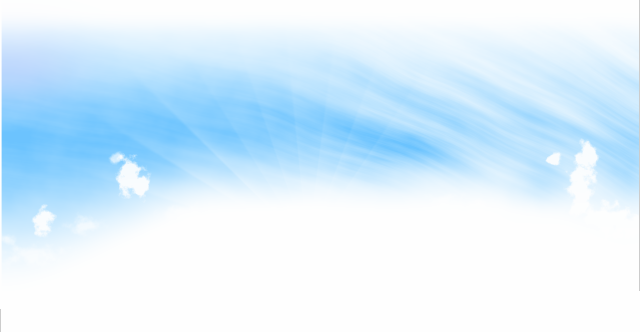
Give the GLSL for this texture, as a Shadertoy shader.

```glsl
// A bright sky: a blue gradient fading to white above and below, crossed by
// curved cirrus streaks and light rays, with puffy clouds along the horizon.
// One "blueness" value is shaped by masks and gradient noise, then coloured.

const vec3 WHITE = vec3(0.995, 0.996, 0.996);
const vec3 SKY_BLUE = vec3(0.42, 0.765, 0.995);
const vec3 LAVENDER = vec3(0.73, 0.81, 0.99);
const vec3 FRAME_GREY = vec3(0.80);
const vec2 RAY_SOURCE = vec2(0.925, 0.26);   // in units of canvas height
const float RAY_FIRST = 0.32;                // radians above the left horizon
const float RAY_STEP = 0.23;
const int RAY_COUNT = 9;
const float STREAK_STRENGTH = 0.75;
const float PUFF_ROUGHNESS = 0.85;
const float FOOTER_TOP = 0.123;

// Puffs: centre xy, radii zw, in units of canvas height
const vec4 CRISP_PUFFS[8] = vec4[8](
    vec4(1.765, 0.53, 0.035, 0.050), vec4(1.745, 0.425, 0.045, 0.095),
    vec4(1.82, 0.345, 0.090, 0.050), vec4(1.90, 0.315, 0.080, 0.040),
    vec4(1.67, 0.52, 0.032, 0.020), vec4(0.39, 0.475, 0.042, 0.065),
    vec4(0.42, 0.435, 0.034, 0.045), vec4(0.13, 0.335, 0.038, 0.045));
const vec4 SOFT_PUFFS[8] = vec4[8](
    vec4(0.35, 0.525, 0.022, 0.025), vec4(0.25, 0.32, 0.070, 0.035),
    vec4(0.025, 0.28, 0.030, 0.025), vec4(1.35, 0.375, 0.090, 0.050),
    vec4(1.43, 0.365, 0.055, 0.055), vec4(0.56, 0.345, 0.085, 0.045),
    vec4(0.86, 0.35, 0.060, 0.045), vec4(0.10, 0.23, 0.120, 0.040));

vec2 gradientAt(vec2 cell) {
    vec3 h = fract(cell.xyx * vec3(0.1031, 0.1030, 0.0973));
    h += dot(h, h.yzx + 33.33);
    float angle = 6.2832 * fract((h.x + h.y) * h.z);
    return vec2(cos(angle), sin(angle));
}

float gradientNoise(vec2 p) {
    vec2 i = floor(p), f = fract(p);
    vec2 u = f * f * f * (f * (f * 6.0 - 15.0) + 10.0);
    vec2 e = vec2(0.0, 1.0);
    float low = mix(dot(gradientAt(i), f), dot(gradientAt(i + e.yx), f - e.yx), u.x);
    float high = mix(dot(gradientAt(i + e.xy), f - e.xy), dot(gradientAt(i + e.yy), f - e.yy), u.x);
    return 1.4 * mix(low, high, u.y);
}

float fbm(vec2 p) {
    float sum = 0.0, amplitude = 0.55;
    for (int i = 0; i < 4; i++) {
        sum += amplitude * gradientNoise(p);
        p = mat2(1.6, 1.2, -1.2, 1.6) * p + 7.3;
        amplitude *= 0.5;
    }
    return sum;
}

float blob(vec2 p, vec2 centre, vec2 radius) {
    vec2 d = (p - centre) / radius;
    return exp(-dot(d, d));
}

// Broad distribution of blue over the canvas
float skyBlueness(vec2 uv) {
    float horizon = 0.355 - 0.24 * (1.0 - smoothstep(0.0, 0.36, uv.x))
                  - 0.07 * smoothstep(0.75, 0.95, uv.x);
    float rise = smoothstep(horizon, 0.62, uv.y);
    float fall = 1.0 - 0.92 * smoothstep(0.56, 0.97, uv.y);
    float gain = 1.0 - 0.52 * smoothstep(0.22, 0.85, uv.x);
    float patches = 0.32 * blob(uv, vec2(0.61, 0.54), vec2(0.09, 0.065))
                  + 0.22 * blob(uv, vec2(0.845, 0.45), vec2(0.045, 0.06))
                  + 0.24 * blob(uv, vec2(0.98, 0.49), vec2(0.04, 0.10));
    return gain * rise * fall + patches;
}

// Streaks follow curves that steepen toward the right
float cirrus(vec2 q) {
    float across = q.y + 0.12 * q.x + 0.12 * q.x * q.x;
    across += 0.025 * gradientNoise(q * 3.0);
    float broad = gradientNoise(vec2(q.x * 1.6, across * 13.0));
    float fine = fbm(vec2(q.x * 3.2 + 4.0, across * 36.0));
    return 0.6 * broad + 0.6 * fine;
}

// Each beam has a sharp lower edge and a soft upper one
float lightRays(vec2 q) {
    vec2 d = q - RAY_SOURCE;
    float angle = atan(d.y, -d.x), sum = 0.0;
    for (int i = 0; i < RAY_COUNT; i++) {
        float offset = angle - RAY_FIRST - RAY_STEP * float(i);
        float strength = i < 3 ? 1.0 : 0.4;
        sum += strength * smoothstep(-0.012, 0.012, offset) * exp(-max(offset, 0.0) / 0.09);
    }
    return sum * smoothstep(0.95, 0.2, length(d)) * step(0.0, d.y);
}

float puffCover(vec4 puffs[8], vec2 q, float softness) {
    float body = -1.0;
    for (int i = 0; i < 8; i++)
        body = max(body, 1.0 - length((q - puffs[i].xy) / puffs[i].zw));
    return smoothstep(0.0, softness, body + PUFF_ROUGHNESS * fbm(q * 26.0));
}

void mainImage(out vec4 fragColor, in vec2 fragCoord) {
    vec2 uv = fragCoord / iResolution.xy;
    vec2 q = fragCoord / iResolution.y;
    q.x *= 1.925 * iResolution.y / iResolution.x;

    // Sky, streaks and rays
    float blue = skyBlueness(uv + 0.018 * fbm(q * 4.0));
    float streakMask = mix(0.22, 1.0, smoothstep(0.3, 0.72, uv.x)) * smoothstep(0.3, 0.55, uv.y);
    blue *= 1.0 - STREAK_STRENGTH * streakMask * cirrus(q);
    blue *= 1.0 - 0.26 * lightRays(q);
    blue *= 1.0 + 0.12 * fbm(q * 9.0);

    // Clouds and the white fades at both ends
    blue *= 1.0 - 0.92 * puffCover(CRISP_PUFFS, q, 0.45);
    blue *= 1.0 - 0.65 * puffCover(SOFT_PUFFS, q, 0.9);
    blue *= smoothstep(0.97, 0.89, uv.y) * smoothstep(FOOTER_TOP - 0.002, FOOTER_TOP + 0.002, uv.y);
    blue = clamp(blue, 0.0, 1.0);

    float violet = blob(uv, vec2(0.02, 0.79), vec2(0.10, 0.10));
    vec3 colour = mix(WHITE, SKY_BLUE, blue);
    colour = mix(colour, LAVENDER, 0.6 * violet);

    // Thin frame at the sides
    float aboveFooter = step(FOOTER_TOP, uv.y);
    colour = mix(colour, WHITE, aboveFooter * smoothstep(0.0035, 0.0015, uv.x));
    float frame = aboveFooter * smoothstep(0.998, 0.9992, uv.x)
                + smoothstep(0.002, 0.0008, uv.x) * step(uv.y, 0.07);
    fragColor = vec4(mix(colour, FRAME_GREY, frame), 1.0);
}
```
